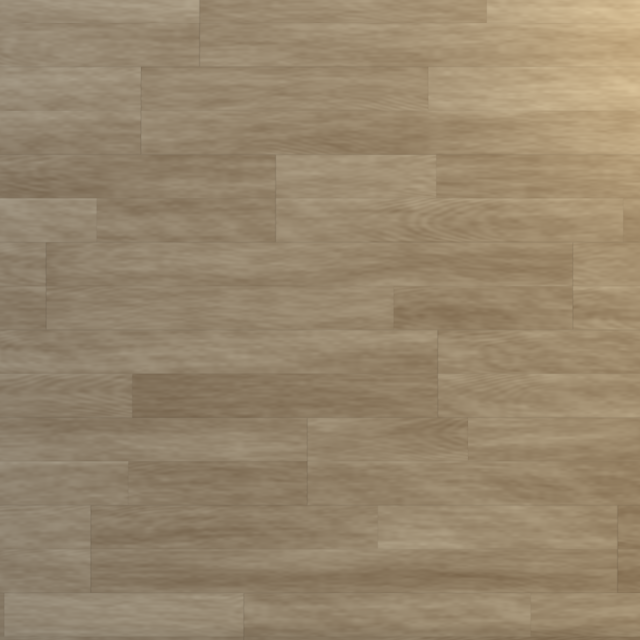
Give the GLSL for this texture, as a WebGL 1 fragment shader.

```glsl
precision highp float;
// Pale oak laminate floor: long two-strip boards laid in staggered rows.
// Each strip is cut into blocks with their own tone and stretched-noise grain;
// soft daylight falls from the upper right.

uniform vec2 u_resolution;

const float BOARD_HEIGHT = 0.137;
const float BOARD_LENGTH = 0.823;
const float TOP_CUT = 0.0325;        // part of the first row hidden above the top
const float SEAM_WIDTH = 0.0013;
const float SEAM_DEPTH = 0.075;
const float JOINT_DEPTH = 0.025;
const float SOFTNESS = 0.0021;       // width of the smoothing filter
const vec3 DARK_OAK = vec3(0.495, 0.418, 0.318);
const vec3 LIGHT_OAK = vec3(0.690, 0.635, 0.535);
const vec3 COOL_SHADE = vec3(0.945, 0.965, 1.010);
const vec3 WARM_LIGHT = vec3(1.060, 1.040, 1.000);
const vec3 WINDOW_GLOW = vec3(0.145, 0.128, 0.090);

float hash(vec2 p) {
  return fract(sin(dot(p, vec2(127.1, 311.7))) * 43758.55);
}

float noise(vec2 p) {
  vec2 i = floor(p);
  vec2 f = fract(p);
  f = f * f * (3.0 - 2.0 * f);
  return mix(mix(hash(i), hash(i + vec2(1.0, 0.0)), f.x),
             mix(hash(i + vec2(0.0, 1.0)), hash(i + vec2(1.0, 1.0)), f.x), f.y);
}

// Start of a row's boards, in board lengths
float boardStart(float row) {
  return 1.87 + 1.61 * sin(0.4833 * (row - 4.05));
}

float line(float dist) {
  return 1.0 - smoothstep(0.3 * SEAM_WIDTH, 1.2 * SEAM_WIDTH, dist);
}

// Streaks, fine fibres and arched growth rings; v runs 0 to 1 across the strip
float grain(vec2 p, float v, float seed) {
  vec2 q = p + seed * vec2(17.0, 31.0);
  float bend = noise(q * vec2(5.0, 14.0));
  q.y += 0.012 * bend;
  float streaks = noise(q * vec2(2.2, 38.0)) - 0.5;
  float bands = noise(q * vec2(8.0, 100.0)) - 0.5;
  float fibres = noise(q * vec2(34.0, 190.0)) - 0.5;
  float pores = noise(q * vec2(90.0, 300.0) + 3.0) - 0.5;
  float clouds = noise(q * vec2(5.0, 13.0)) - 0.5;
  float arch = v - 0.35 - 0.3 * seed;
  float ripple = noise(q * vec2(16.0, 60.0));
  float rings = sin(6.2832 * (q.x * 30.0 - 13.0 * arch * arch
                              + 3.0 * bend + 1.1 * ripple));
  float ringArea = smoothstep(0.52, 0.85, noise(q * vec2(4.5, 9.0) + 5.0));
  return 0.31 * streaks + 0.22 * bands + 0.24 * fibres + 0.17 * pores
       + 0.21 * clouds + 0.075 * rings * ringArea;
}

vec3 floorColor(vec2 p) {
  // Board and strip coordinates
  float depth = (1.0 - p.y + TOP_CUT) / BOARD_HEIGHT;
  float row = floor(depth);
  float across = depth - row;
  float lower = step(0.5, across);
  float v = fract(across * 2.0);
  float along = p.x / BOARD_LENGTH - boardStart(row);
  float board = floor(along);
  float u = along - board;

  // Block joint inside the strip; the decor cycles every three rows,
  // and some strips run uncut
  float kind = mod(row, 3.0);
  float third = step(1.5, kind);
  float second = step(0.5, kind) - third;
  float joint = mix(mix(0.545, 0.305, third), mix(0.66, 0.42, second), lower);
  if (abs(mod(row, 6.0) - 0.5 - 3.0 * (1.0 - lower)) < 0.9) joint = 1.0;
  float block = step(joint, u);
  float seed = hash(vec2(row * 2.0 + lower, board * 2.0 + block + 7.0));

  // Block tone, with a pale streak under the middle of the board
  float tone = 0.46 + 0.14 * (seed - 0.5);
  tone += 0.14 * (1.0 - lower) * abs(block - third) - 0.10 * lower * block;
  tone += 0.28 * lower * (1.0 - block) * exp(-v * 8.0)
        * smoothstep(0.25, 0.7, noise(vec2(p.x * 4.0, row * 5.0)));
  tone += grain(p, v, seed);
  vec3 color = mix(DARK_OAK, LIGHT_OAK, tone);

  // Board ends show most, long seams less, joints between blocks least
  float ends = min(u, 1.0 - u) * BOARD_LENGTH;
  float sides = min(across, 1.0 - across) * BOARD_HEIGHT;
  float inner = min(abs(u - joint) * BOARD_LENGTH,
                    abs(across - 0.5) * BOARD_HEIGHT);
  float seam = max(line(ends), 0.7 * line(sides));
  return color * (1.0 - SEAM_DEPTH * seam - JOINT_DEPTH * line(inner));
}

void main() {
  vec2 uv = gl_FragCoord.xy / u_resolution;

  // Smooth with a small grid of samples
  vec3 color = vec3(0.0);
  for (int j = -1; j <= 1; j++) {
    for (int i = -1; i <= 1; i++) {
      color += floorColor(uv + vec2(float(i), float(j)) * SOFTNESS / 3.0);
    }
  }
  color /= 9.0;

  // Daylight
  color *= mix(COOL_SHADE, WARM_LIGHT, uv.x) * mix(0.96, 1.04, uv.y);
  vec2 toWindow = (uv - vec2(1.05, 0.94)) / vec2(0.28, 0.27);
  color += WINDOW_GLOW * exp(-dot(toWindow, toWindow));
  color *= 1.0 - 0.06 * smoothstep(0.03, 0.0, uv.y);
  gl_FragColor = vec4(color, 1.0);
}
```
